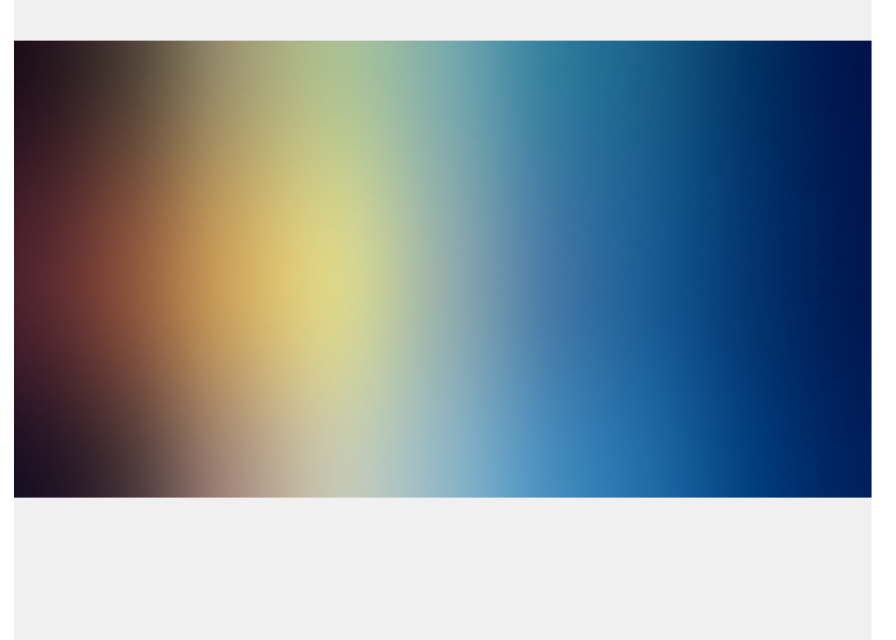
Reproduce this background procedurally as a WebGL 1 fragment shader.

```glsl
precision highp float;
uniform vec2 u_resolution;

// Layout in canvas fractions, origin at the lower left
const vec2 PANEL_MIN = vec2(0.0156, 0.2225);
const vec2 PANEL_MAX = vec2(0.9727, 0.9365);
const vec3 MARGIN = vec3(1.0);
const vec3 PAPER = vec3(0.941);
const float GLOW_HEIGHT = 0.477;
const float LAST_STOP = 8.0;
const float GRAIN_CELLS = 256.0;
const float GRAIN_AMOUNT = 0.006;

// Gradient stops from left to right: bottom, glow height, top
const mat3 PLUM   = mat3(0.09, 0.05, 0.13,  0.30, 0.13, 0.18,  0.11, 0.05, 0.10);
const mat3 RUST   = mat3(0.26, 0.19, 0.21,  0.53, 0.31, 0.23,  0.28, 0.23, 0.20);
const mat3 AMBER  = mat3(0.63, 0.53, 0.48,  0.80, 0.64, 0.36,  0.60, 0.57, 0.43);
const mat3 STRAW  = mat3(0.77, 0.78, 0.70,  0.86, 0.84, 0.54,  0.67, 0.75, 0.57);
const mat3 MIST   = mat3(0.57, 0.72, 0.78,  0.59, 0.69, 0.67,  0.48, 0.67, 0.67);
const mat3 SKY    = mat3(0.28, 0.56, 0.75,  0.28, 0.48, 0.65,  0.20, 0.50, 0.62);
const mat3 AZURE  = mat3(0.12, 0.41, 0.65,  0.09, 0.35, 0.57,  0.09, 0.36, 0.52);
const mat3 COBALT = mat3(0.00, 0.23, 0.48,  0.01, 0.19, 0.42,  0.00, 0.18, 0.38);
const mat3 NAVY   = mat3(0.00, 0.12, 0.36,  0.00, 0.09, 0.31,  0.00, 0.07, 0.29);

float hash(vec2 p) {
  return fract(sin(dot(p, vec2(12.9898, 78.233))) * 43758.5453);
}

// Catmull-Rom weight at a distance measured in stops
float splineWeight(float d) {
  d = abs(d);
  if (d < 1.0) return (1.5 * d - 2.5) * d * d + 1.0;
  if (d < 2.0) return ((-0.5 * d + 2.5) * d - 4.0) * d + 2.0;
  return 0.0;
}

// Colour in rgb, running weight in a
vec4 stop(float x, float position, mat3 shades, vec3 rows) {
  return splineWeight(x - position) * vec4(shades * rows, 1.0);
}

vec3 panelColor(vec2 p) {
  float low = 1.0 - smoothstep(0.0, GLOW_HEIGHT, p.y);
  float high = smoothstep(GLOW_HEIGHT, 1.0, p.y);
  vec3 rows = vec3(low, 1.0 - low - high, high);
  float x = p.x * LAST_STOP;
  vec4 sum = stop(x, 0.0, PLUM, rows);
  sum += stop(x, 1.0, RUST, rows);
  sum += stop(x, 2.0, AMBER, rows);
  sum += stop(x, 3.0, STRAW, rows);
  sum += stop(x, 4.0, MIST, rows);
  sum += stop(x, 5.0, SKY, rows);
  sum += stop(x, 6.0, AZURE, rows);
  sum += stop(x, 7.0, COBALT, rows);
  sum += stop(x, 8.0, NAVY, rows);
  return sum.rgb / sum.a;
}

void main() {
  vec2 uv = gl_FragCoord.xy / u_resolution;

  // Coverage of the column and panel, softened over one pixel
  vec2 inside = clamp((uv - PANEL_MIN) * u_resolution + 0.5, 0.0, 1.0)
              * clamp((PANEL_MAX - uv) * u_resolution + 0.5, 0.0, 1.0);

  // Gradient with faint grain
  vec2 p = clamp((uv - PANEL_MIN) / (PANEL_MAX - PANEL_MIN), 0.0, 1.0);
  float grain = hash(floor(p * GRAIN_CELLS)) - 0.5;
  vec3 panel = panelColor(p) + grain * GRAIN_AMOUNT;

  vec3 color = mix(MARGIN, PAPER, inside.x);
  color = mix(color, panel, inside.x * inside.y);
  gl_FragColor = vec4(clamp(color, 0.0, 1.0), 1.0);
}
```
